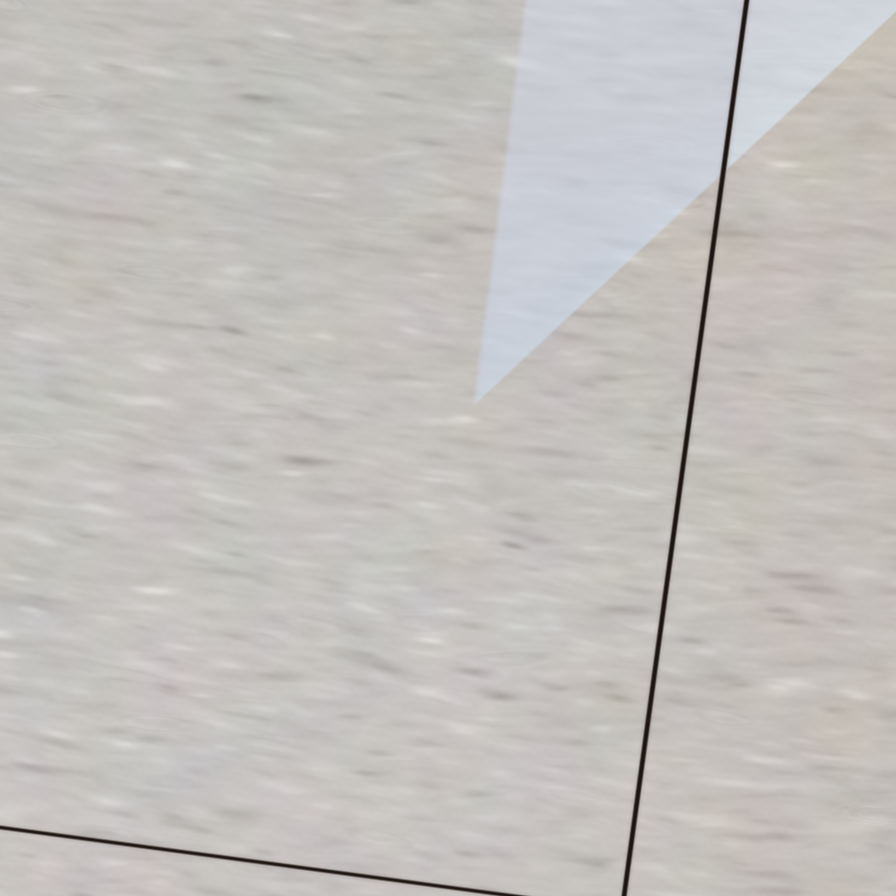
Give the GLSL for this texture, as a three.js fragment shader.

```glsl
// Pale wood-grain floor panels with thin dark seams and a cool wedge of reflected light.
varying vec2 vUv;

vec3 hash3(vec2 p) {
  vec3 q = vec3(dot(p, vec2(127.1, 311.7)), dot(p, vec2(269.5, 183.3)), dot(p, vec2(419.2, 371.9)));
  return fract(sin(q) * 43758.545);
}

// Cellular noise: soft light and dark spots, one per cell, roughly -1 to 1
float spots(vec2 p) {
  vec2 cell = floor(p);
  float sum = 0.0;
  for (int j = -1; j <= 1; j++) {
    for (int i = -1; i <= 1; i++) {
      vec2 id = cell + vec2(float(i), float(j));
      vec3 h = hash3(id);
      vec2 d = p - id - h.xy;
      float fall = max(0.0, 1.0 - dot(d, d));
      sum += (h.z * 2.0 - 1.0) * fall * fall;
    }
  }
  return sum;
}

// Keeps strong spots and quiets weak ones
float sparse(float s) {
  return s * abs(s) * 1.6;
}

// Signed distance to the line from a to b, positive on its left
float lineSide(vec2 p, vec2 a, vec2 b) {
  vec2 dir = normalize(b - a);
  return dir.x * (p.y - a.y) - dir.y * (p.x - a.x);
}

// Grain runs slightly downhill and flattens toward the right
float woodGrain(vec2 p) {
  vec2 g = vec2(p.x, p.y + 0.17 * p.x - 0.05 * p.x * p.x);
  g.y += 0.002 * sin(g.x * 19.0 + g.y * 31.0) + 0.001 * sin(g.x * 47.0 - g.y * 83.0);
  float broad = spots(g * vec2(8.0, 30.0));
  float streak = sparse(spots(g * vec2(17.0, 88.0) + 31.0));
  float fleck = sparse(spots(g * vec2(31.0, 125.0) + 19.0));
  float fiber = spots(g * vec2(48.0, 210.0) + 73.0);
  float knot = spots(g * vec2(11.0, 48.0) + 11.0);
  float rings = sin(knot * 16.0) * smoothstep(0.45, 0.9, abs(knot));
  return 0.006 * broad + 0.018 * streak + 0.017 * fleck + 0.012 * fiber + 0.008 * rings;
}

void main() {
  vec2 p = vUv;

  // Panel colour: neutral grey left, pinker below, warmer at the right
  vec3 color = mix(vec3(0.782, 0.768, 0.758), vec3(0.762, 0.752, 0.736), smoothstep(0.1, 0.9, p.y));
  color = mix(color, vec3(0.767, 0.744, 0.720), 0.8 * smoothstep(0.55, 0.95, p.x));
  color += vec3(0.006, -0.004, 0.002) * spots(p * vec2(15.0, 13.0) + 5.0);
  color += vec3(0.003, 0.003, -0.008) * spots(p * vec2(19.0, 21.0) + 47.0);

  // Reflected wedge, with a softer left edge and a faint warm rim on the diagonal
  vec2 tip = vec2(0.528, 0.547);
  float left = -lineSide(p, tip, vec2(0.586, 1.0));
  float diagonal = lineSide(p, tip, vec2(1.0, 0.987));
  float wedge = smoothstep(-0.004, 0.006, left) * smoothstep(-0.002, 0.002, diagonal);
  float rim = exp(-abs(diagonal) * 70.0) * step(diagonal, 0.0) * smoothstep(0.52, 0.75, p.x);
  color += vec3(0.010, 0.0, -0.014) * rim;
  vec3 sky = mix(vec3(0.785, 0.805, 0.842), vec3(0.796, 0.803, 0.834), smoothstep(0.6, 0.95, p.y));
  sky += vec3(0.006, 0.018, 0.020) * exp(-abs(diagonal) * 30.0);

  // Light is paler on the panel right of the upright seam
  float upright = lineSide(p, vec2(0.6965, 0.0), vec2(0.8335, 1.0));
  float level = lineSide(p, vec2(0.0, 0.0765), vec2(0.573, 0.0));
  sky += vec3(0.018, 0.026, 0.018) * smoothstep(0.0, -0.01, upright);
  color = mix(color, sky, wedge);

  // Grain and a faint woven texture, muted under the reflection
  float weave = sin(p.x * 480.0 + 2.0 * sin(p.y * 70.0)) * sin(p.y * 420.0 + p.x * 60.0);
  color += (woodGrain(p) + 0.003 * weave) * mix(1.0, 0.45, wedge) * vec3(0.97, 1.0, 1.03);

  // Seams: a dark core that fades through brown into the panel
  float gap = min(abs(upright), abs(level) + 0.0007);
  color *= 1.0 - 0.05 * smoothstep(0.008, 0.003, gap);
  vec3 seam = mix(vec3(0.10, 0.08, 0.075), vec3(0.36, 0.31, 0.28), smoothstep(0.0008, 0.0032, gap));
  color = mix(color, seam, smoothstep(0.0043, 0.0018, gap));

  gl_FragColor = vec4(color, 1.0);
}
```
